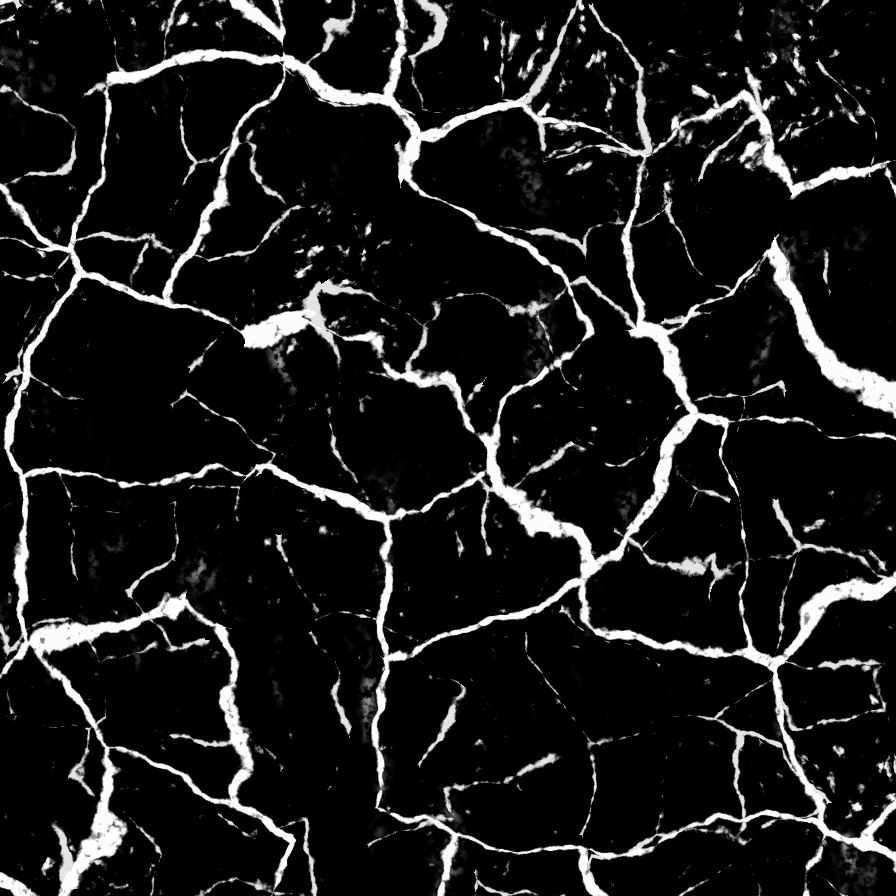
A three.js fragment shader for this texture:

```glsl
// Cracked ground mask: white branching fissures and grey dust on black.
// Two warped Voronoi networks give the wide and the hairline cracks;
// gradient noise roughens their rims and scatters specks and smudges.

#define CELLS 5.2          // wide crack cells across the canvas
#define HAIR_CELLS 11.0    // hairline cells across the canvas
#define WARP 0.10          // bending of the cracks
#define ROUGHNESS 0.010    // raggedness of the rims
#define WIDE 0.0092        // half width of the widest crack
#define THIN 0.0022        // half width of the thinnest crack
#define SOFT 0.0016        // edge smoothing
#define SPECK_LEVEL 0.33   // noise level where specks begin
#define DUST_GAIN 0.20     // extra specks inside dusty zones
#define SMUDGE 0.75        // brightness of the smudges

varying vec2 vUv;

float hash(vec2 p) {
  vec3 q = fract(p.xyx * vec3(0.1031, 0.1030, 0.0973));
  q += dot(q, q.yzx + 33.33);
  return fract((q.x + q.y) * q.z);
}

vec2 gradient(vec2 cell) {
  float angle = 6.2832 * hash(cell + 71.0);
  return vec2(cos(angle), sin(angle));
}

float gradientNoise(vec2 p) {
  vec2 i = floor(p), f = fract(p);
  vec2 u = f * f * f * (f * (f * 6.0 - 15.0) + 10.0);
  vec2 e = vec2(1.0, 0.0);
  float low = mix(dot(gradient(i), f), dot(gradient(i + e), f - e), u.x);
  float high = mix(dot(gradient(i + e.yx), f - e.yx),
                   dot(gradient(i + e.xx), f - e.xx), u.x);
  return mix(low, high, u.y);
}

float fbm(vec2 p) {
  float sum = 0.0, amplitude = 0.5;
  for (int k = 0; k < 4; k++) {
    sum += amplitude * gradientNoise(p);
    p = mat2(1.6, 1.2, -1.2, 1.6) * p + 13.7;
    amplitude *= 0.5;
  }
  return sum;
}

vec2 seedPoint(vec2 cell) {
  return cell + 0.05 + 0.9 * vec2(hash(cell + 5.0), hash(cell + 43.0));
}

// Signed distance to the rims of Voronoi cracks; each edge has its own width.
float crackDistance(vec2 p, float cells, float missing, float thin, float wide) {
  p *= cells;
  vec2 base = floor(p), home = base, homeSeed = p;
  float nearest = 8.0;
  for (int y = -1; y <= 1; y++)
    for (int x = -1; x <= 1; x++) {
      vec2 cell = base + vec2(x, y);
      vec2 seed = seedPoint(cell);
      float d = dot(seed - p, seed - p);
      if (d < nearest) { nearest = d; home = cell; homeSeed = seed; }
    }
  float rim = 1.0;
  for (int y = -2; y <= 2; y++)
    for (int x = -2; x <= 2; x++) {
      vec2 cell = home + vec2(x, y);
      vec2 seed = seedPoint(cell);
      vec2 across = seed - homeSeed;
      if (dot(across, across) > 0.0001) {
        float edge = dot(0.5 * (seed + homeSeed) - p, normalize(across)) / cells;
        float pick = (hash(home + cell + 200.0) - missing) / (1.0 - missing);
        float halfWidth = pick < 0.0 ? -0.02 : mix(thin, wide, pick * pick);
        rim = min(rim, edge - halfWidth);
      }
    }
  return rim;
}

float fill(float rim) {
  return 1.0 - smoothstep(-SOFT, SOFT, rim);
}

void main() {
  vec2 p = vUv + 3.0;
  vec2 bent = p + WARP * vec2(fbm(p * 5.0), fbm(p * 5.0 + 31.0));
  float grain = fbm(bent * vec2(48.0, 42.0));
  float fine = fbm(p * 95.0);

  // Dusty zones: patches, denser along the top and in the lower left corner
  float bias = 0.25 * smoothstep(0.72, 1.0, vUv.y)
             + 0.25 * (1.0 - smoothstep(0.05, 0.35, length(vUv)));
  float zone = smoothstep(0.0, 0.40, gradientNoise(p * 4.3 + 9.0) + bias);

  // Wide cracks swell, pinch and fray along their length
  float swell = 0.0045 * gradientNoise(p * 9.0 + 50.0);
  float wideRim = crackDistance(bent, CELLS, 0.17, THIN, WIDE)
                - swell + ROUGHNESS * (0.7 * grain + 0.5 * fine);
  float wideCrack = fill(wideRim) * (1.0 - 0.5 * smoothstep(0.12, 0.34, fine));

  // Hairlines break into short pieces and fade outside the dusty zones
  float gaps = 0.006 * (gradientNoise(p * 13.0 + 80.0) + 0.1 - 0.35 * zone);
  float hairRim = crackDistance(bent + 7.0, HAIR_CELLS, 0.50, 0.0008, 0.0026)
                + gaps + ROUGHNESS * 0.7 * fine;
  float hairCrack = 0.9 * fill(hairRim);

  // Specks gather in the zones and as debris next to the wide cracks
  float debris = 0.06 * exp(-45.0 * max(wideRim, 0.0));
  float level = SPECK_LEVEL - DUST_GAIN * zone - debris;
  float specks = smoothstep(0.0, 0.20, grain + 0.35 * fine - level);

  // Grainy smudges, drawn out upwards
  float smear = smoothstep(0.17, 0.40, fbm(bent * vec2(11.0, 5.0) + 60.0));
  float smudge = SMUDGE * smear * smoothstep(-0.12, 0.25, fine + 0.5 * grain);

  float light = max(max(wideCrack, hairCrack), max(specks, smudge));
  gl_FragColor = vec4(vec3(0.99 * light), 1.0);
}
```
